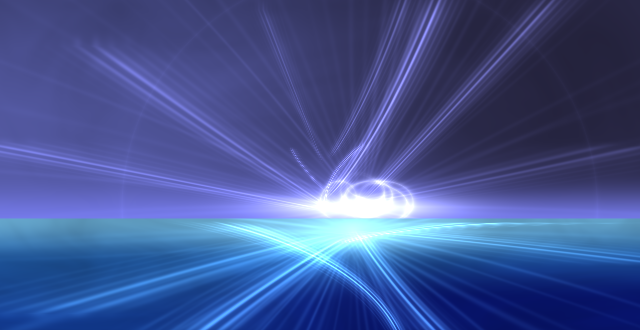
Reproduce this background procedurally as a Shadertoy shader.

```glsl
// Violet sky and blue water split by a glowing horizon, with light strands fanning from a hot core.

// Lengths are in canvas heights, origin at the lower left.
const float HORIZON = 0.338;
const vec2 CORE = vec2(1.09, 0.372);
const vec2 WATER_CORE = vec2(1.07, 0.298);
const int RAY_COUNT = 64;
const int SWIRL_COUNT = 7;
const float RAY_GAIN = 0.17;
const float SWIRL_GAIN = 0.30;

const vec3 SKY_LEFT = vec3(0.29, 0.31, 0.56);
const vec3 SKY_RIGHT = vec3(0.145, 0.14, 0.245);
const vec3 HAZE = vec3(0.46, 0.48, 0.92);
const vec3 STRAND_SKY = vec3(0.46, 0.47, 0.82);
const vec3 WHITE_HOT = vec3(0.88, 0.90, 1.0);
const vec3 TEAL = vec3(0.37, 0.61, 0.75);
const vec3 MID_WATER = vec3(0.12, 0.34, 0.61);
const vec3 NAVY = vec3(0.025, 0.07, 0.39);
const vec3 STRAND_WATER = vec3(0.40, 0.69, 0.88);
const vec3 PALE_AQUA = vec3(0.72, 0.94, 0.93);

float hash(float n) { return fract(sin(n * 127.1) * 4375.85); }

// Soft mottling from warped, layered sines.
float clouds(vec2 p) {
    float sum = 0.0, gain = 0.5;
    for (int i = 0; i < 5; i++) {
        p = mat2(0.8, 0.6, -0.6, 0.8) * p * 1.8 + 1.7;
        p += 0.45 * sin(p.yx * 1.3);
        sum += gain * sin(p.x) * sin(p.y);
        gain *= 0.6;
    }
    return sum;
}

// Filaments along a quadratic curve that rises or falls steadily in y.
float bundle(vec2 p, vec2 a, vec2 b, vec2 c, float startWidth, float endWidth) {
    float qa = a.y - 2.0 * b.y + c.y, qb = 2.0 * (b.y - a.y), qc = a.y - p.y;
    float root = sqrt(max(qb * qb - 4.0 * qa * qc, 0.0));
    float t = 2.0 * qc / (-qb - sign(qb) * root);
    float mask = smoothstep(-0.02, 0.12, t) * (1.0 - smoothstep(0.9, 1.08, t));
    t = clamp(t, 0.0, 1.0);
    vec2 tangent = mix(b - a, c - b, t);
    float x = mix(mix(a.x, b.x, t), mix(b.x, c.x, t), t);
    float u = (p.x - x) * tangent.y / (length(tangent) * mix(startWidth, endWidth, t));
    float threads = 0.5 + 0.27 * sin(u * 6.0 + 2.0 * sin(u * 3.1 + t)) + 0.23 * sin(u * 17.0 + 3.0 * t);
    return mask * exp(-u * u) * (0.3 + threads * threads);
}

// Thin, slightly bent rays scattered around a centre.
float rays(vec2 d, float pixel) {
    float sum = 0.0;
    for (int i = 0; i < RAY_COUNT; i++) {
        float id = float(i) + 1.0;
        float angle = 6.28319 * (id + hash(id)) / float(RAY_COUNT);
        vec2 dir = vec2(cos(angle), sin(angle));
        float along = dot(d, dir);
        float across = dir.x * d.y - dir.y * d.x + (hash(id + 90.0) - 0.5) * 0.18 * along * along;
        float width = pixel + 0.001 + 0.012 * hash(id + 40.0) * max(along, 0.0);
        float reach = smoothstep(0.02, 0.15, along) * exp(-1.3 * along);
        sum += reach * hash(id + 17.0) * exp(-across * across / (width * width));
    }
    return sum;
}

// Wobbly loops tangled about the core.
float swirls(vec2 d, float pixel) {
    float sum = 0.0;
    for (int i = 0; i < SWIRL_COUNT; i++) {
        float id = float(i) + 3.0;
        vec2 q = d - vec2(0.17 * hash(id) - 0.085, 0.07 * hash(id + 20.0) - 0.01);
        float angle = atan(q.y, q.x);
        float radius = 0.025 + 0.055 * hash(id + 8.0) + 0.009 * sin(2.0 * angle + id);
        float offset = abs(length(q * vec2(0.85, 1.1)) - radius);
        float fade = 0.55 + 0.45 * sin(angle + id * 2.4);
        sum += fade * exp(-offset / (0.003 + pixel));
    }
    return sum;
}

vec3 skyColor(vec2 p, float pixel) {
    float h = max(p.y - HORIZON, 0.0);
    vec2 d = p - CORE;
    float right = smoothstep(0.25, 1.65, p.x);
    vec3 col = mix(SKY_LEFT, SKY_RIGHT, right);
    col *= 1.0 + 0.13 * clouds(p * vec2(2.2, 3.2)) - 0.16 * smoothstep(0.3, 0.66, h) * (1.0 - right);
    col = mix(col, HAZE, 0.35 * exp(-h / mix(0.24, 0.10, right)) + 0.6 * exp(-pow(h / 0.085, 2.0)));

    // Upward sweeps, then side strands and curls
    float strands = 0.75 * bundle(p, vec2(0.99, 0.40), vec2(1.14, 0.545), vec2(1.345, 1.02), 0.014, 0.050);
    strands += 0.35 * bundle(p, vec2(1.00, 0.52), vec2(1.11, 0.67), vec2(1.24, 1.02), 0.010, 0.040);
    strands += 0.45 * bundle(p, vec2(1.11, 0.40), vec2(1.31, 0.60), vec2(1.70, 1.02), 0.014, 0.050);
    strands += 0.30 * bundle(p, vec2(1.00, 0.37), vec2(0.76, 0.52), vec2(0.30, 0.86), 0.015, 0.080);
    strands += 0.18 * bundle(p, vec2(0.98, 0.50), vec2(0.90, 0.70), vec2(0.80, 0.97), 0.006, 0.030);
    strands += 0.30 * bundle(p, vec2(1.00, 0.36), vec2(0.60, 0.44), vec2(-0.05, 0.57), 0.015, 0.045);
    strands += 0.20 * bundle(p, vec2(1.12, 0.39), vec2(1.50, 0.46), vec2(1.98, 0.56), 0.020, 0.060);
    strands += 0.45 * bundle(p, vec2(0.985, 0.42), vec2(0.90, 0.51), vec2(0.885, 0.55), 0.005, 0.008);
    strands += 0.60 * bundle(p, vec2(0.99, 0.36), vec2(0.97, 0.46), vec2(1.10, 0.56), 0.006, 0.012);
    strands += RAY_GAIN * rays(d, pixel) + 0.04 * exp(-abs(length(d) - 0.72) / 0.006);
    col += STRAND_SKY * strands;

    // Core glow and its flat flare
    col += HAZE * 0.40 * exp(-length(d * vec2(1.0, 1.5)) / 0.13);
    col += WHITE_HOT * 0.65 * exp(-dot(d / vec2(0.26, 0.035), d / vec2(0.26, 0.035)));
    return col + WHITE_HOT * SWIRL_GAIN * swirls(d, pixel);
}

vec3 waterColor(vec2 p, float pixel) {
    float depth = clamp((HORIZON - p.y) / HORIZON, 0.0, 1.0);
    vec2 d = p - WATER_CORE;
    float side = smoothstep(0.3, 1.2, p.x);
    vec3 deep = mix(vec3(0.06, 0.20, 0.50), NAVY, side);
    vec3 col = mix(TEAL, MID_WATER, smoothstep(0.0, 0.42, depth));
    col = mix(col, deep, smoothstep(0.2, mix(1.0, 0.75, side), depth));
    col *= 1.0 + 0.16 * clouds(p * vec2(2.5, 6.0));

    // Downward beams, the arch and shallow streaks
    float strands = 0.65 * bundle(p, vec2(1.05, 0.28), vec2(0.85, 0.17), vec2(0.58, -0.02), 0.025, 0.075);
    strands += 0.85 * bundle(p, vec2(0.66, 0.328), vec2(1.10, 0.22), vec2(1.21, -0.02), 0.024, 0.020);
    strands += 0.60 * bundle(p, vec2(1.08, 0.30), vec2(1.17, 0.15), vec2(1.33, -0.02), 0.025, 0.050);
    strands += 0.60 * bundle(p, vec2(1.03, 0.26), vec2(1.18, 0.31), vec2(1.55, 0.325), 0.008, 0.012);
    strands += 0.35 * bundle(p, vec2(1.02, 0.29), vec2(0.70, 0.22), vec2(0.10, 0.05), 0.025, 0.080);
    strands += 0.30 * bundle(p, vec2(1.10, 0.30), vec2(1.45, 0.27), vec2(1.98, 0.20), 0.015, 0.040);
    col += STRAND_WATER * (strands + 1.4 * RAY_GAIN * rays(d, pixel));

    vec2 glow = d / vec2(0.34, 0.055);
    return col + PALE_AQUA * (0.38 * exp(-dot(glow, glow)) + 0.28 * exp(-length(d) / 0.08));
}

void mainImage(out vec4 fragColor, in vec2 fragCoord) {
    float pixel = 1.0 / iResolution.y;
    vec2 p = fragCoord * pixel;
    p.x *= 1.9394 * iResolution.y / iResolution.x;
    float above = smoothstep(-pixel, pixel, p.y - HORIZON);
    vec3 col = mix(waterColor(p, pixel), skyColor(p, pixel), above);
    fragColor = vec4(clamp(col, 0.0, 1.0), 1.0);
}
```
